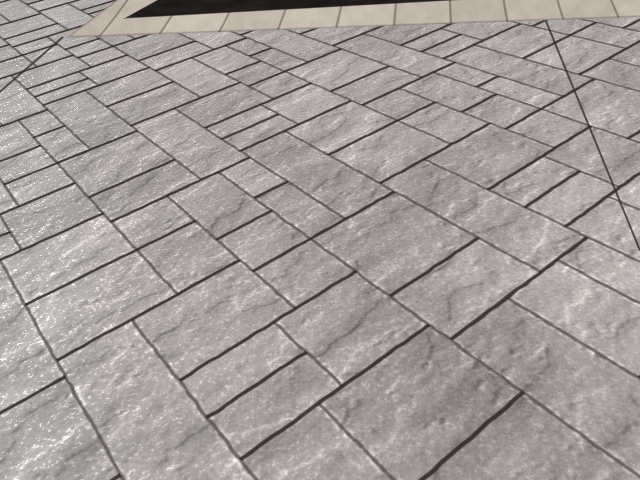
Reproduce this texture procedurally as a Shadertoy shader.

```glsl
float hash(vec2 p) {
    return fract(sin(dot(p, vec2(127.1, 311.7))) * 43758.5453);
}

float noise(vec2 p) {
    vec2 i = floor(p), f = fract(p);
    f = f * f * (3.0 - 2.0 * f);
    return mix(mix(hash(i), hash(i + vec2(1, 0)), f.x),
               mix(hash(i + vec2(0, 1)), hash(i + 1.0), f.x), f.y);
}

float fbm(vec2 p) {
    float sum = 0.0, amp = 0.5;
    for (int i = 0; i < 5; i++) {
        sum += amp * noise(p);
        p = mat2(1.6, 1.2, -1.2, 1.6) * p + 7.3;
        amp *= 0.5;
    }
    return sum;
}

// Keeps the side of a cut that holds q
void cut(float q, float at, inout float lo, inout float hi) {
    if (q < at) hi = min(hi, at);
    else lo = max(lo, at);
}

// Interlocking rows of plank, block and pair; returns distances to the tile edges
vec4 ashlar(vec2 g, out float id) {
    g.y += 4.0;
    float row = floor(g.y / 8.0);
    float along = g.x + 3.0 * row + 11.0;
    if (mod(g.y, 8.0) > 7.0 && mod(along, 16.0) > 8.0) {
        row += 1.0;
        along += 3.0;
    }
    float column = floor(along / 16.0);
    vec2 q = vec2(along - 16.0 * column, g.y - 8.0 * row);
    vec2 lo = vec2(0, q.x > 11.0 || q.x < 3.0 ? -1 : 0);
    vec2 hi = vec2(3, q.x > 8.0 ? 7 : 8);
    bool odd = mod(row, 2.0) > 0.5;
    if (q.x > 11.0) {
        lo.x = 11.0; hi.x = 16.0;
        if (odd) cut(q.x, 14.0, lo.x, hi.x);
        cut(q.y, odd ? (q.x < 14.0 ? 2.0 : 3.5) : 2.0, lo.y, hi.y);
    } else if (q.x > 3.0) {
        lo.x = 3.0; hi.x = 11.0;
        if (odd) {
            cut(q.x, 8.0, lo.x, hi.x);
            if (q.x < 8.0 || mod(row, 4.0) < 2.0) cut(q.y, 4.0, lo.y, hi.y);
        } else {
            cut(q.y, 4.0, lo.y, hi.y);
            cut(q.x, q.y > 4.0 ? 8.0 : 7.0, lo.x, hi.x);
            if (q.x < 7.0 && q.y < 4.0) cut(q.y, 2.0, lo.y, hi.y);
        }
    }
    id = hash(lo + vec2(column, row) * 17.0);
    return vec4(q - lo, hi - q);
}

float segment(vec2 p, vec2 a, vec2 b) {
    vec2 d = b - a;
    return length(p - a - d * clamp(dot(p - a, d) / dot(d, d), 0.0, 1.0));
}

float glow(vec2 p, vec2 center, float tightness) {
    return exp(-tightness * dot(p - center, p - center));
}

void mainImage(out vec4 fragColor, in vec2 fragCoord) {
    vec2 p = fragCoord / iResolution.y;
    float px = 1.0 / iResolution.y;

    // Perspective ground plane, one unit per paving module
    float depth = max(1.389 - p.y + 0.139 * p.x, 0.05);
    vec2 ground = vec2(((p.x + 0.486) / depth - 1.16) / 0.058,
                       ((2.951 - p.x) / depth - 2.09) / 0.09);
    vec2 foot = fwidth(ground);
    float near = 1.0 / (1.0 + 4.0 * dot(foot, foot));

    float id;
    vec2 wobble = vec2(noise(ground * 2.5), noise(ground * 2.5 + 40.0)) - 0.5;
    vec4 edge = ashlar(ground + 0.06 * wobble, id);

    // Slate relief lit from the far side, with broad split ledges
    vec2 s = ground * vec2(0.5, 0.75) + id * 60.0;
    float height = fbm(s);
    float slope = height - fbm(s + vec2(-0.04, 0.12));
    float ledge = smoothstep(0.46, 0.52, height) - smoothstep(0.46, 0.52, fbm(s + vec2(-0.03, 0.09)));
    float grain = noise(ground * 9.0) + noise(ground * 19.0) - 1.0;

    // Broad light: gloss on the left, dull patch in the lower middle
    float glare = exp(-3.0 * p.x);
    float tone = 0.645 + 0.045 * glare + 0.05 * (id - 0.5);
    tone += 0.12 * (fbm(ground * 0.3 + 3.0) - 0.48);
    tone += 0.05 * glow(p, vec2(1.25, 0.42), 14.0);
    tone -= 0.075 * glow(p, vec2(0.92, 0.22), 12.0);
    tone += near * (0.65 * slope + 0.09 * ledge + 0.07 * grain);
    float sparkle = smoothstep(0.25, 0.8, grain + 2.0 * slope);
    tone += sparkle * near * (0.03 + 0.24 * glare);
    vec3 color = tone * mix(vec3(1.03, 0.985, 0.97), vec3(1.01, 0.995, 0.985), glare);

    // Pale worn rims, then thin side joints and shadowed cross joints
    float side = min(edge.x, edge.z), cross = min(edge.y, edge.w);
    float rim = smoothstep(0.25, 0.08, side) * smoothstep(0.45, 0.75, noise(ground * 6.0));
    color += 0.15 * rim * near;
    float sideJoint = 1.0 - smoothstep(0.015, 0.05 + foot.x, side);
    float crossJoint = 1.0 - smoothstep(0.03, 0.06 + foot.y, cross);
    color = mix(color, vec3(0.32, 0.30, 0.29), sideJoint * 0.75);
    color = mix(color, vec3(0.17, 0.15, 0.145), crossJoint * 0.85);

    // Long control joints across the slab
    float crack = min(segment(p, vec2(1.137, 0.957), vec2(1.333, 0.479)),
                      segment(p, vec2(0.0, 0.809), vec2(0.13, 0.922)));
    color = mix(color, vec3(0.2, 0.18, 0.18), 0.8 * (1.0 - smoothstep(0.0005, 0.0015 + px, crack)));

    // Pale coping stones around the dark basin
    float coping = min(p.y - 0.922 - 0.036 * (p.x - 0.139),
                       0.6 * (p.x - 0.139 - 1.33 * (p.y - 0.922)));
    float basin = min(p.y - 0.962 - 0.055 * (p.x - 0.26),
                      0.5 * (p.x - 0.26 - 1.8 * (p.y - 0.962)));
    float stone = (p.x - 0.46 - 1.2 * (p.y - 0.94) * (0.9 - p.x)) / 0.12;
    float seam = 0.12 * (0.5 - abs(fract(stone) - 0.5));
    vec3 copingColor = vec3(0.77, 0.725, 0.68) + 0.06 * (hash(vec2(floor(stone), 4.0)) - 0.5);
    copingColor += 0.08 * (fbm(p * 60.0) - 0.5);
    copingColor *= mix(0.72, 1.0, smoothstep(0.001, 0.002 + px, seam));
    copingColor *= mix(0.75, 1.0, smoothstep(0.0, 0.003 + px, coping));
    color = mix(color, copingColor, smoothstep(-px, px, coping));
    vec3 basinColor = vec3(0.13, 0.115, 0.11) + 0.08 * (fbm(p * vec2(30.0, 90.0)) - 0.5);
    color = mix(color, basinColor, smoothstep(-px, px, basin));

    fragColor = vec4(clamp(color, 0.0, 1.0), 1.0);
}
```
